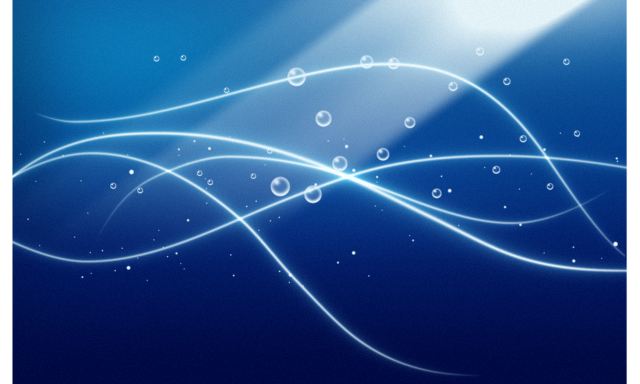
Give the GLSL for this background, as a WebGL 1 fragment shader.

```glsl
precision highp float;
// Deep blue water with slanted light beams, glowing strands, bubbles and specks.
uniform vec2 u_resolution;

const vec3 PALE = vec3(0.89, 0.95, 0.97);
const vec3 GLOW = vec3(0.30, 0.70, 0.86);

float hash(vec2 p) {
  vec3 q = fract(p.xyx * vec3(0.1031, 0.1030, 0.0973));
  q += dot(q, q.yzx + 33.33);
  return fract((q.x + q.y) * q.z);
}

vec2 hash2(float n, float seed) {
  return vec2(hash(vec2(n, seed)), hash(vec2(n + 41.0, seed + 17.0)));
}

// Soft round falloff around a centre, with separate radii for each axis.
float bloom(vec2 p, vec2 centre, vec2 size) {
  vec2 q = (p - centre) / size;
  return exp(-dot(q, q));
}

// Water colour by depth, with a turquoise area at the upper left.
vec3 water(vec2 p) {
  float depth = 1.0 - p.y;
  vec3 c = mix(vec3(0.04, 0.36, 0.63), vec3(0.02, 0.24, 0.54), smoothstep(0.05, 0.42, depth));
  c = mix(c, vec3(0.005, 0.10, 0.39), smoothstep(0.34, 0.72, depth));
  c = mix(c, vec3(0.0, 0.035, 0.26), smoothstep(0.62, 1.0, depth));
  c += vec3(0.0, 0.13, 0.10) * bloom(p, vec2(0.36, 0.80), vec2(0.36, 0.24));
  c += vec3(0.02, 0.06, 0.08) * bloom(p, vec2(0.85, 0.50), vec2(0.50, 0.18));
  return c * (1.0 - 0.2 * bloom(p, vec2(0.0, 0.75), vec2(0.14, 0.5)));
}

// Amount of pale light: parallel beams and a haze at the upper right.
float beams(vec2 p) {
  float depth = 1.0 - p.y;
  float across = p.x + 1.38 * depth;
  float faint = smoothstep(0.70, 0.82, across) * (1.0 - smoothstep(1.48, 1.58, across));
  float broad = smoothstep(0.94, 1.01, across) * (1.0 - smoothstep(1.50, 1.57, across));
  float inner = smoothstep(1.12, 1.36, across) * (1.0 - smoothstep(1.46, 1.57, across));
  float light = (0.16 * faint + 0.30 * broad + 0.20 * inner) * exp(-3.6 * depth * depth);
  light *= 1.0 - smoothstep(0.35, 0.72, depth);
  light += 0.55 * bloom(p, vec2(1.48, 1.05), vec2(0.38, 0.14));
  return min(light + 0.25 * bloom(p, vec2(1.10, 1.02), vec2(0.42, 0.18)), 1.0);
}

// Cubic arc between two knots (x, y, slope, strength): core and halo light.
vec2 arc(vec2 p, vec4 a, vec4 b) {
  if (p.x < a.x || p.x >= b.x) return vec2(0.0);
  float span = b.x - a.x;
  float t = (p.x - a.x) / span;
  float u = 1.0 - t;
  float y = a.y * u * u * (1.0 + 2.0 * t) + b.y * t * t * (3.0 - 2.0 * t)
          + span * t * u * (a.z * u - b.z * t);
  float slope = 6.0 * t * u * (b.y - a.y) / span
              + a.z * u * (1.0 - 3.0 * t) + b.z * t * (3.0 * t - 2.0);
  float d = abs(p.y - y) / sqrt(1.0 + slope * slope);
  float strength = mix(a.w, b.w, t);
  float width = 0.0022 + 0.0018 * strength;
  float core = exp(-d * d / (width * width));
  float halo = exp(-d / (0.004 + 0.009 * strength));
  return vec2(0.9 * core, 0.55 * halo) * min(strength, 1.0);
}

vec2 strand(vec2 p, vec4 a, vec4 b, vec4 c, vec4 d, vec4 e, vec4 f) {
  return arc(p, a, b) + arc(p, b, c) + arc(p, c, d) + arc(p, d, e) + arc(p, e, f);
}

// Glassy ball with a bright rim, a lower crescent and an upper highlight.
vec3 bubble(vec3 c, vec2 q, float radius, float px) {
  float r = length(q) / radius;
  float mask = 1.0 - smoothstep(radius - px, radius + px, length(q));
  float rim = smoothstep(0.50, 0.95, r);
  float crescent = smoothstep(0.2, 0.9, r) * smoothstep(0.1, -0.8, q.y / radius);
  float shine = bloom(q / radius, vec2(-0.35, 0.42), vec2(0.28));
  float light = clamp(0.08 + 0.55 * rim + 0.35 * crescent + 0.8 * shine, 0.0, 1.0);
  return mix(c, vec3(0.92, 0.97, 1.0), mask * light);
}

void main() {
  vec2 p = gl_FragCoord.xy / u_resolution.y;
  float px = 1.0 / u_resolution.y;
  vec3 c = mix(water(p), PALE, beams(p));

  // Five strands from left to right.
  vec2 light = strand(p, vec4(0.085, 0.708, -0.4, 0.0), vec4(0.195, 0.683, 0.0, 0.6),
    vec4(0.705, 0.783, 0.25, 0.9), vec4(1.009, 0.833, 0.0, 1.2),
    vec4(1.421, 0.594, -1.45, 0.8), vec4(1.627, 0.334, -0.8, 0.2));
  light += strand(p, vec4(0.03, 0.538, 0.8, 0.6), vec4(0.412, 0.653, 0.0, 1.1),
    vec4(0.900, 0.542, -0.45, 2.1), vec4(1.128, 0.432, -0.48, 1.9),
    vec4(1.345, 0.332, -0.33, 1.2), vec4(1.64, 0.295, 0.0, 0.7));
  light += strand(p, vec4(0.03, 0.538, 0.55, 0.5), vec4(0.239, 0.601, 0.0, 0.7),
    vec4(0.625, 0.430, -0.87, 1.0), vec4(0.770, 0.271, -1.03, 0.9),
    vec4(0.933, 0.115, -0.72, 0.7), vec4(1.258, 0.022, 0.0, 0.0));
  light += strand(p, vec4(0.249, 0.371, 2.0, 0.0), vec4(0.445, 0.557, 0.4, 0.6),
    vec4(0.597, 0.592, 0.0, 0.8), vec4(0.900, 0.542, -0.32, 1.0),
    vec4(1.334, 0.419, 0.0, 0.6), vec4(1.594, 0.510, 0.6, 0.0));
  light += strand(p, vec4(0.03, 0.371, -0.45, 0.6), vec4(0.228, 0.319, 0.0, 0.6),
    vec4(0.625, 0.430, 0.44, 0.8), vec4(0.900, 0.538, 0.34, 1.0),
    vec4(1.302, 0.594, 0.0, 0.8), vec4(1.64, 0.562, -0.17, 0.6));
  c += GLOW * light.y * (1.0 - c);
  c = mix(c, vec3(0.96, 0.99, 1.0), min(light.x, 1.0));

  // Scattered specks, mostly in the middle depths.
  for (int i = 0; i < 90; i++) {
    vec2 h = hash2(float(i), 3.0);
    float size = hash(vec2(float(i), 9.0));
    vec2 centre = vec2(0.04 + 1.58 * h.x, 0.24 + 0.42 * h.y);
    float radius = 0.0013 + 0.0045 * pow(size, 5.0);
    float dotMask = 1.0 - smoothstep(radius - px, radius + px, length(p - centre));
    c = mix(c, vec3(0.9, 0.97, 1.0), dotMask * (0.5 + 0.5 * size));
  }

  // Bubbles spread evenly across, a few of them large.
  for (int i = 0; i < 27; i++) {
    float n = float(i);
    vec2 h = vec2(fract(0.36 + n * 0.618), hash(vec2(n, 5.0)));
    float radius = 0.007 + 0.020 * pow(fract(0.97 + n * 0.383), 3.0);
    c = bubble(c, p - vec2(0.28 + 1.25 * h.x, 0.47 + 0.40 * h.y), radius, px);
  }

  // Fine grain, then white side margins.
  c += 0.025 * (hash(floor(p * 460.0)) - 0.5);
  float inside = smoothstep(-px, px, min(p.x - 0.0325, 1.632 - p.x));
  gl_FragColor = vec4(mix(vec3(1.0), c, inside), 1.0);
}
```
